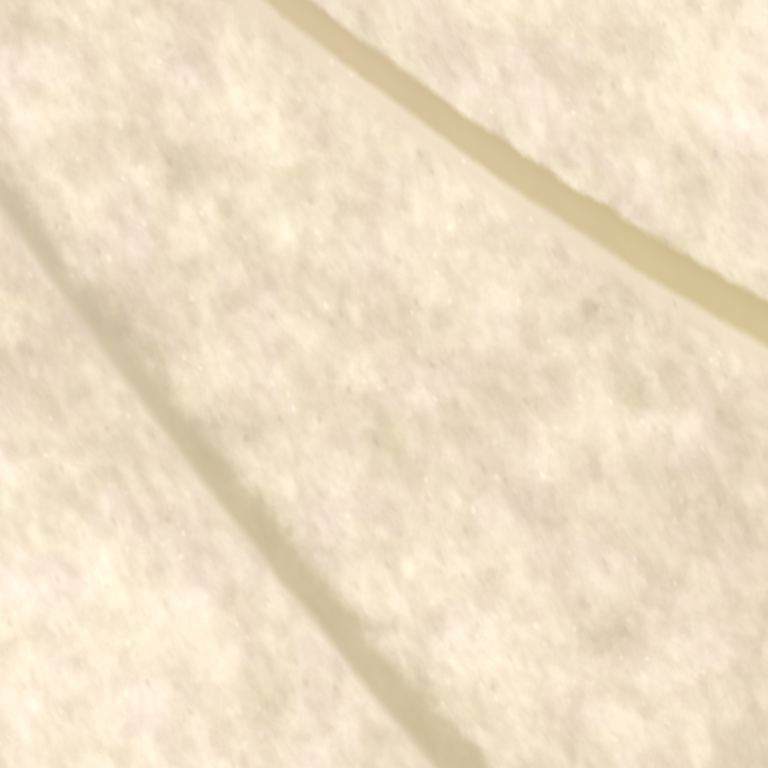
Write a WebGL 2 fragment shader that draws this texture.

```glsl
#version 300 es
precision highp float;
// Soft cream fleece with two diagonal folds sunk into the pile.

uniform vec2 u_resolution;
out vec4 fragColor;

float hash(vec2 p) {
    vec3 q = fract(vec3(p.xyx) * 0.1031);
    q += dot(q, q.yzx + 33.33);
    return fract((q.x + q.y) * q.z);
}

float valueNoise(vec2 p) {
    vec2 cell = floor(p), f = fract(p);
    f = f * f * f * (f * (f * 6.0 - 15.0) + 10.0);
    float low = mix(hash(cell), hash(cell + vec2(1, 0)), f.x);
    float high = mix(hash(cell + vec2(0, 1)), hash(cell + vec2(1, 1)), f.x);
    return mix(low, high, f.y);
}

// Layered noise centred on zero
float cloud(vec2 p) {
    float sum = 0.0, weight = 0.55;
    for (int i = 0; i < 4; i++) {
        sum += weight * (valueNoise(p) - 0.5);
        p = mat2(1.6, 1.2, -1.2, 1.6) * p + 17.3;
        weight *= 0.55;
    }
    return sum;
}

// Signed distance to the curve y = c.x + c.y * x + c.z * x * x, positive above it
float foldDistance(vec2 p, vec3 c) {
    float slope = c.y + 2.0 * c.z * p.x;
    return (p.y - c.x - p.x * (c.y + c.z * p.x)) / sqrt(1.0 + slope * slope);
}

// Round falloff from one at the centre
float blob(vec2 p, vec2 centre, float radius) {
    vec2 d = (p - centre) / radius;
    return exp(-dot(d, d));
}

// Sparse soft fibre tips, one candidate in each cell
float fibreTips(vec2 p, float share) {
    vec2 cell = floor(p);
    vec2 centre = 0.35 + 0.3 * vec2(hash(cell + 5.1), hash(cell + 9.7));
    float spot = 1.0 - smoothstep(0.0, 0.34, length(fract(p) - centre));
    return spot * step(1.0 - share, hash(cell + 41.0));
}

void main() {
    vec2 uv = gl_FragCoord.xy / u_resolution;

    // Pile coordinates: x across the fibres, y along them
    vec2 warp = vec2(cloud(uv * 9.0 + 3.0), cloud(uv * 9.0 + 60.0));
    vec2 pile = mat2(0.9, -0.44, 0.44, 0.9) * (uv + 0.02 * warp);

    float broad = cloud(uv * 5.0 + 11.0);
    float tufts = cloud(pile * vec2(22.0, 15.0) + 31.0);
    float fuzz = cloud(pile * vec2(62.0, 36.0) + 80.0);
    float tint = cloud(uv * 12.0 + 140.0);

    // Folds, with edges ruffled by the pile
    float ruffle = 0.006 * tufts + 0.006 * fuzz;
    float upper = foldDistance(uv, vec3(1.328, -0.95, 0.2)) + ruffle;
    float lower = foldDistance(uv, vec3(0.757, -1.38, 0.21)) + 1.5 * ruffle;
    float upperHalf = mix(0.021, 0.027, smoothstep(0.37, 1.0, uv.x));
    float lowerHalf = mix(0.020, 0.030, smoothstep(0.0, 0.6, uv.x));

    float upperFold = smoothstep(-upperHalf - 0.006, -upperHalf + 0.009, upper)
        * (1.0 - smoothstep(upperHalf - 0.008, upperHalf + 0.004, upper));
    float lowerFold = smoothstep(-lowerHalf - 0.005, -lowerHalf + 0.013, lower)
        * (1.0 - smoothstep(lowerHalf - 0.024, lowerHalf + 0.014, lower));

    // Smooth pale lip just below the upper fold
    float lip = exp(-pow((upper + upperHalf + 0.011) / 0.011, 2.0));

    // Lit areas in the corners, duller pile in the middle and at the right
    float light = 0.024 * blob(uv, vec2(0.85, 0.95), 0.26)
        + 0.016 * blob(uv, vec2(0.2, 0.88), 0.16)
        + 0.014 * blob(uv, vec2(0.25, 0.15), 0.3)
        - 0.022 * blob(uv, vec2(0.9, 0.3), 0.3)
        - 0.018 * blob(uv, vec2(0.4, 0.76), 0.16)
        - 0.016 * blob(uv, vec2(0.0, 0.45), 0.14)
        - 0.022 * blob(uv, vec2(0.13, 0.96), 0.06);
    float nap = 0.115 * tufts + 0.11 * fuzz;
    float tone = 0.10 * broad + nap * (1.0 - 0.75 * lip) + light;
    vec3 colour = vec3(0.953, 0.89, 0.791) + tone * vec3(0.95, 1.0, 1.06);
    colour += tint * vec3(0.012, -0.012, 0.045) * (1.0 - lip);
    colour = mix(colour, vec3(0.945, 0.875, 0.765), 0.6 * lip);

    // Bright and dim fibre tips
    colour += 0.045 * fibreTips(pile * vec2(70.0, 46.0), 0.05);
    colour -= 0.045 * fibreTips(pile * vec2(60.0, 34.0) + 200.0, 0.05);

    // Shade beside the folds, wider on the upper side of the lower one
    float reach = lower > 0.0 ? 0.040 : 0.026;
    colour -= vec3(0.06, 0.055, 0.065) * exp(-abs(lower) / reach);
    colour -= vec3(0.04, 0.035, 0.045) * exp(-max(upper, 0.0) / 0.03) * step(0.0, upper);

    // Fold floors
    vec3 upperFloor = mix(vec3(0.845, 0.765, 0.62), vec3(0.84, 0.77, 0.595),
        smoothstep(0.4, 0.95, uv.x));
    upperFloor -= 0.025 * smoothstep(-0.005, 0.025, upper);
    vec3 lowerFloor = mix(vec3(0.815, 0.765, 0.645), vec3(0.81, 0.748, 0.615),
        smoothstep(0.0, 0.4, uv.x));
    colour = mix(colour, upperFloor + 0.02 * tufts, upperFold);
    colour = mix(colour, lowerFloor + 0.03 * tufts + 0.025 * fuzz, 0.95 * lowerFold);

    fragColor = vec4(clamp(colour, 0.0, 1.0), 1.0);
}
```
